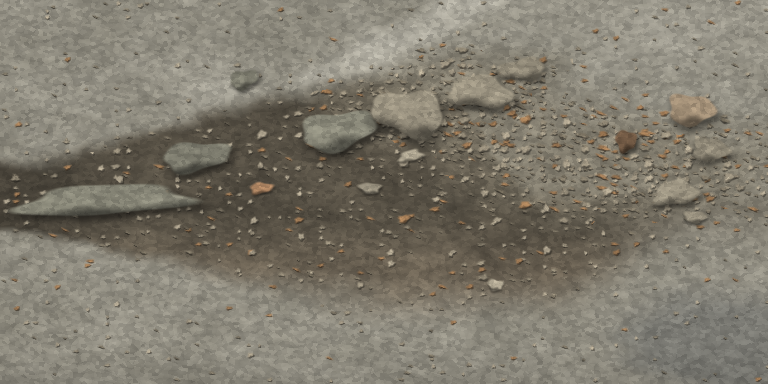
Write a Shadertoy shader that draws this texture.

```glsl
// Worn, dusty ground with a dark damp hollow, broken slabs and loose rubble.
// Layered sines shape the hollow, cellular noise gives grit, and jittered
// grids scatter pebbles; larger stones are warped superellipses.

float hash(vec2 p) {
    vec3 q = fract(vec3(p.xyx) * 0.1031);
    q += dot(q, q.yzx + 33.33);
    return fract((q.x + q.y) * q.z);
}

vec2 hash2(vec2 p) {
    return vec2(hash(p), hash(p + 47.3));
}

// Nearest cell: x is its distance, y its random tone.
vec2 cellular(vec2 p) {
    vec2 base = floor(p), best = vec2(9.0, 0.0);
    for (int j = -1; j <= 1; j++)
    for (int i = -1; i <= 1; i++) {
        vec2 id = base + vec2(i, j);
        float d = length(id + hash2(id) - p);
        if (d < best.x) best = vec2(d, hash(id + 9.7));
    }
    return best;
}

// Smooth mottling in about -1..1.
float sines(vec2 p) {
    float sum = 0.0, amp = 0.5;
    for (int i = 0; i < 5; i++) {
        sum += amp * sin(p.x + 1.7 * sin(p.y * 0.8)) * cos(p.y + 1.3 * sin(p.x * 0.7));
        p = mat2(1.5, 1.1, -1.1, 1.5) * p + 2.3;
        amp *= 0.62;
    }
    return sum;
}

float outline(vec2 q, float seed) {
    float a = atan(q.y, q.x);
    vec2 b = pow(abs(q) + 0.001, vec2(2.4));
    return pow(b.x + b.y, 1.0 / 2.4)
        * (1.0 + 0.12 * sin(3.0 * a + seed) + 0.08 * sin(5.0 * a + seed * 2.3));
}

// Lays one lit stone with a contact shadow over the colour.
void stone(inout vec3 col, vec2 p, vec2 centre, vec2 radius, float tilt, vec3 tint) {
    float seed = dot(centre, vec2(37.0, 71.0)), c = cos(tilt), s = sin(tilt);
    vec2 q = mat2(c, -s, s, c) * (p - centre) / radius;
    float edge = 1.2 / (iResolution.y * radius.y);
    float shadow = 1.0 - smoothstep(0.7, 1.35, outline(q + vec2(-0.08, 0.35), seed));
    col *= 1.0 - 0.42 * shadow;
    float light = mix(0.62, 1.06, smoothstep(-0.9, -0.25, q.y + 0.15 * sin(q.x * 5.0 + seed)));
    light += 0.08 * sines(q * 3.0 + seed);
    float cover = 1.0 - smoothstep(1.0 - edge, 1.0 + edge, outline(q, seed));
    col = mix(col, tint * light, cover);
}

// One pebble at most per grid cell, kept inside its cell.
void pebbles(inout vec3 col, vec2 p, float scale, float density) {
    vec2 grid = vec2(scale * 0.7, scale), g = p * grid + scale * 0.37;
    vec2 id = floor(g), r = hash2(id + scale);
    if (hash(id + 3.1) > density) return;
    vec2 centre = (id + 0.35 + 0.3 * r - scale * 0.37) / grid;
    vec2 radius = (0.12 + 0.15 * r.yx) / grid;
    vec3 tint = mix(vec3(0.43, 0.40, 0.34), vec3(0.66, 0.62, 0.54), r.x);
    tint = mix(tint, vec3(0.60, 0.46, 0.32), step(0.86, r.y));
    stone(col, p, centre, radius, r.x - 0.5, tint);
}

void mainImage(out vec4 fragColor, in vec2 fragCoord) {
    vec2 p = fragCoord / iResolution.y;
    float mottle = sines(p * vec2(9.0, 15.0)), fine = sines(p * vec2(34.0, 55.0));

    // Dry ground, pale tracks and the grey lower right corner
    vec3 col = vec3(0.565, 0.552, 0.505) + 0.035 * mottle + 0.025 * fine;
    col += 0.035 * smoothstep(1.1, 1.9, p.x) * smoothstep(0.65, 0.95, p.y);
    float track = abs(p.x - 0.88 - 1.75 * (p.y - 0.8) + 0.03 * mottle);
    col += 0.10 * (1.0 - smoothstep(0.04, 0.15, track)) * smoothstep(0.73, 0.82, p.y);
    col += 0.08 * exp(-dot((p - vec2(0.56, 0.78)) * vec2(9.0, 14.0), (p - vec2(0.56, 0.78)) * vec2(9.0, 14.0)));
    float corner = length((p - vec2(1.9, 0.12)) * vec2(3.5, 7.0));
    col = mix(col, vec3(0.46, 0.46, 0.44), 0.8 * (1.0 - smoothstep(0.5, 1.3, corner + 0.3 * mottle)));
    col *= 1.0 - 0.07 * (1.0 - smoothstep(0.0, 0.12, p.y));

    // Damp hollow between its upper and lower rims
    float top = 0.58 + 0.2 * smoothstep(0.0, 0.95, p.x) - 0.29 * smoothstep(1.1, 1.42, p.x);
    float low = 0.385 - 0.17 * smoothstep(0.0, 1.05, p.x) + 0.18 * smoothstep(1.4, 1.85, p.x);
    float soft = mix(0.018, 0.08, smoothstep(0.2, 1.0, p.x));
    float mud = smoothstep(-0.025, 0.03, top - p.y + 0.025 * mottle)
        * smoothstep(-soft, soft, p.y - low + 0.025 * mottle);
    mud *= 1.0 - 0.6 * smoothstep(1.45, 1.9, p.x);
    vec3 damp = mix(vec3(0.43, 0.39, 0.33), vec3(0.32, 0.295, 0.25), smoothstep(0.24, 0.46, p.y));
    damp *= mix(0.83, 1.0, smoothstep(0.0, 0.4, p.x));
    col = mix(col, damp * (1.0 + 0.13 * mottle + 0.1 * fine), 0.95 * mud);

    // Rubble bank reaching across to the right
    float bank = 1.0 - smoothstep(0.5, 1.2, length((p - vec2(1.2, 0.72)) * vec2(2.7, 6.0)) + 0.2 * mottle);
    float spill = 1.0 - smoothstep(0.5, 1.2, length((p - vec2(1.6, 0.57)) * vec2(2.0, 6.5)) + 0.2 * mottle);
    float rubble = max(bank, spill);
    col = mix(col, vec3(0.49, 0.465, 0.405) * (1.0 + 0.16 * fine), 0.7 * rubble);
    for (int i = 0; i < 4; i++)
        pebbles(col, p + 0.013 * float(i), 54.0 - 9.0 * float(i), 0.07 + 0.12 * mud + 0.5 * rubble - 0.05 * float(i));

    // Broken slabs and larger stones
    vec3 slab = vec3(0.50, 0.495, 0.44), pale = vec3(0.59, 0.56, 0.49), rust = vec3(0.60, 0.46, 0.34);
    stone(col, p, vec2(0.27, 0.478), vec2(0.21, 0.038), 0.06, slab);
    stone(col, p, vec2(0.51, 0.592), vec2(0.085, 0.036), 0.12, slab * 0.93);
    stone(col, p, vec2(0.88, 0.66), vec2(0.095, 0.047), 0.2, slab);
    stone(col, p, vec2(1.065, 0.705), vec2(0.092, 0.055), -0.2, pale * 0.95);
    stone(col, p, vec2(1.25, 0.76), vec2(0.08, 0.04), -0.1, pale);
    stone(col, p, vec2(1.36, 0.82), vec2(0.06, 0.026), 0.1, pale * 0.92);
    stone(col, p, vec2(1.80, 0.714), vec2(0.058, 0.039), 0.0, vec3(0.60, 0.53, 0.44));
    stone(col, p, vec2(1.63, 0.633), vec2(0.026, 0.027), 0.3, vec3(0.43, 0.34, 0.26));
    stone(col, p, vec2(0.635, 0.793), vec2(0.036, 0.023), 0.3, slab * 0.94);
    stone(col, p, vec2(1.76, 0.497), vec2(0.056, 0.031), 0.1, pale);
    stone(col, p, vec2(1.85, 0.61), vec2(0.045, 0.03), 0.0, pale * 0.93);
    stone(col, p, vec2(0.68, 0.51), vec2(0.028, 0.014), 0.1, rust * 1.1);
    stone(col, p, vec2(0.963, 0.51), vec2(0.026, 0.014), -0.1, pale);
    stone(col, p, vec2(1.07, 0.594), vec2(0.03, 0.014), 0.2, pale * 1.1);
    stone(col, p, vec2(1.29, 0.258), vec2(0.019, 0.014), -0.2, pale * 1.1);
    stone(col, p, vec2(1.81, 0.435), vec2(0.028, 0.015), 0.0, pale);

    // Fine grit over every surface
    vec2 coarse = cellular(p * vec2(34.0, 52.0)), grit = cellular(p * vec2(80.0, 115.0));
    col *= 1.0 + 0.10 * (coarse.y - 0.5) + 0.17 * (grit.y - 0.5) - 0.08 * (coarse.x - 0.4);
    fragColor = vec4(clamp(col, 0.0, 1.0), 1.0);
}
```
